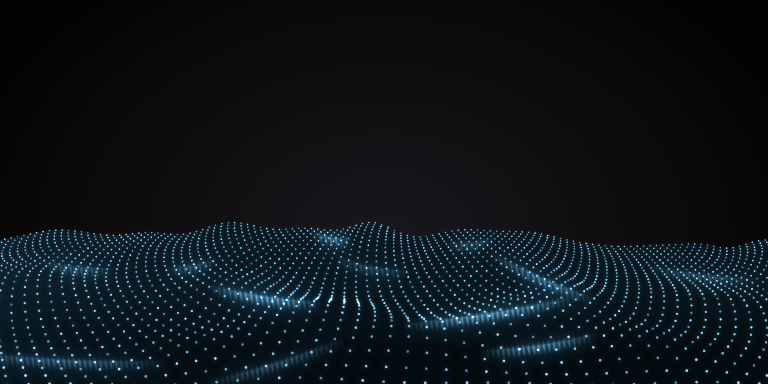
A Shadertoy shader for this background:

```glsl
// A rolling terrain of glowing dots under a dim, vignetted night sky.
// Rows of dots are walked front to back over a sum of soft hills; nearer
// rows hide farther ones, and hazy filament streaks light the slopes.

// Units: canvas height is 1, x runs from 0 to 2.
const int   ROWS         = 34;
const float NEAR_SPACING = 0.064;   // dot spacing of the nearest row
const float ROW_SHRINK   = 0.960;   // spacing ratio between rows
const float VANISH_Y     = 0.54;    // height of the vanishing line
const float PERSPECTIVE  = 10.0;    // drop below it per unit of spacing
const float HILL_DEPTH   = 0.09;
const float RIDGE_DEPTH  = 0.058;
const float STRAND_PITCH = 0.0135;

const vec3 SKY_GLOW   = vec3(0.090, 0.086, 0.104);
const vec3 SKY_WARM   = vec3(0.056, 0.044, 0.048);
const vec3 SKY_EDGE   = vec3(0.008, 0.007, 0.008);
const vec3 GROUND_FAR = vec3(0.034, 0.082, 0.110);
const vec3 GROUND_LOW = vec3(0.014, 0.040, 0.056);
const vec3 HAZE       = vec3(0.060, 0.155, 0.220);
const vec3 STRAND     = vec3(0.340, 0.540, 0.660);
const vec3 DOT        = vec3(0.620, 0.750, 0.820);

// Hills on the skyline: centre x, base y, height, width
const int HILL_COUNT = 10;
const vec4 HILLS[HILL_COUNT] = vec4[HILL_COUNT](
    vec4(0.15, 0.36, 0.025, 0.12), vec4(0.39, 0.36, 0.020, 0.08),
    vec4(0.60, 0.36, 0.050, 0.11), vec4(0.80, 0.36, 0.026, 0.09),
    vec4(0.97, 0.36, 0.048, 0.08), vec4(1.20, 0.36, 0.027, 0.10),
    vec4(1.37, 0.36, 0.016, 0.09), vec4(1.60, 0.36, -0.012, 0.12),
    vec4(1.78, 0.34, -0.008, 0.10), vec4(1.90, 0.36, -0.022, 0.06));

// Slanted ridges closer by: centre x, base y, height, width; then slant
const int RIDGE_COUNT = 8;
const vec4 RIDGES[RIDGE_COUNT] = vec4[RIDGE_COUNT](
    vec4(0.64, 0.20, 0.038, 0.18), vec4(0.78, 0.12, 0.060, 0.28),
    vec4(1.02, 0.07, 0.062, 0.33), vec4(1.62, 0.08, 0.042, 0.35),
    vec4(1.40, 0.16, 0.045, 0.20), vec4(1.42, 0.25, 0.034, 0.14),
    vec4(0.10, 0.24, 0.032, 0.20), vec4(1.85, 0.19, 0.026, 0.22));
const float SLANTS[RIDGE_COUNT] = float[RIDGE_COUNT](
    -0.12, 0.14, 0.09, -0.03, 0.12, -0.40, -0.05, -0.05);

// Lit streaks: start and end points; then strength
const int STREAK_COUNT = 12;
const vec4 STREAKS[STREAK_COUNT] = vec4[STREAK_COUNT](
    vec4(0.54, 0.250, 0.84, 0.205), vec4(1.05, 0.148, 1.50, 0.220),
    vec4(1.28, 0.332, 1.55, 0.215), vec4(1.25, 0.078, 1.56, 0.124),
    vec4(-0.10, 0.075, 0.44, 0.050), vec4(0.81, 0.390, 0.92, 0.372),
    vec4(0.11, 0.312, 0.30, 0.294), vec4(0.43, 0.297, 0.57, 0.319),
    vec4(0.87, 0.322, 1.07, 0.286), vec4(0.53, -0.005, 0.90, 0.112),
    vec4(1.68, 0.302, 1.98, 0.266), vec4(1.16, 0.360, 1.29, 0.373));
const float STRENGTHS[STREAK_COUNT] = float[STREAK_COUNT](
    1.0, 1.0, 0.75, 0.85, 0.6, 0.7, 0.45, 0.45, 0.4, 0.5, 0.4, 0.4);

float hash(vec2 p) {
    return fract(sin(dot(p, vec2(127.1, 311.7))) * 43758.5);
}

float bump(vec2 q) { return exp(-dot(q, q)); }

// Screen height of the terrain at x for a row whose flat height is base
float surface(float x, float base) {
    float y = base + 0.004 * sin(11.0 * x + 31.0 * base);
    for (int i = 0; i < HILL_COUNT; i++) {
        vec4 h = HILLS[i];
        y += h.z * bump(vec2((x - h.x) / h.w, (base - h.y) / HILL_DEPTH));
    }
    for (int i = 0; i < RIDGE_COUNT; i++) {
        vec4 r = RIDGES[i];
        float dx = x - r.x;
        y += r.z * bump(vec2(dx / r.w, (base - r.y - SLANTS[i] * dx) / RIDGE_DEPTH));
    }
    return y;
}

vec3 sky(vec2 p) {
    float d = length((p - vec2(1.0, 0.38)) * vec2(0.8, 1.1));
    vec3 color = mix(SKY_GLOW, SKY_WARM, smoothstep(0.0, 0.62, d));
    return mix(color, SKY_EDGE, smoothstep(0.48, 1.05, d));
}

// Soft haze with fine upright strands and a thin crest along each streak
vec3 streakLight(vec2 p) {
    vec3 light = vec3(0.0);
    float wave = 0.5 + 0.5 * cos(6.2832 * (p.x + 0.15 * p.y) / STRAND_PITCH);
    for (int i = 0; i < STREAK_COUNT; i++) {
        vec4 s = STREAKS[i];
        float t = clamp((p.x - s.x) / (s.z - s.x), 0.0, 1.0);
        float fade = sin(3.14159 * t);
        float dy = p.y - mix(s.y, s.w, t) + 0.008 * fade;
        float core = bump(vec2(dy / 0.012, 0.0)) * (0.3 + 0.7 * wave * wave);
        float crest = bump(vec2((dy - 0.006) / 0.004, 0.0));
        float halo = bump(vec2(dy / 0.036, 0.0));
        light += STRENGTHS[i] * fade * (STRAND * (0.85 * core + 0.25 * crest) + HAZE * 0.55 * halo);
    }
    return light;
}

void mainImage(out vec4 fragColor, in vec2 fragCoord) {
    float px = 1.0 / iResolution.y;
    vec2 p = vec2(fragCoord.x / iResolution.x * 2.0, fragCoord.y * px);

    // Dot rows, nearest first, with a running horizon for hiding
    float horizon = -1.0, spacing = NEAR_SPACING;
    vec3 dots = vec3(0.0);
    for (int i = 0; i < ROWS; i++) {
        float base = VANISH_Y - PERSPECTIVE * spacing;
        float start = 1.0 + 0.02 * sin(16.0 * base);
        float column = round((p.x - start) / spacing);
        float x = start + column * spacing;
        float d = length(p - vec2(x, surface(x, base)));
        float radius = 0.0010 + 0.046 * spacing;
        float shine = 0.5 + 0.5 * hash(vec2(column, float(i)));
        float visible = smoothstep(-2.0 * px, 0.0, p.y - horizon);
        float disc = 1.0 - smoothstep(radius - 0.5 * px, radius + 0.6 * px, d);
        dots += visible * shine * (DOT * disc + HAZE * 0.4 * bump(vec2(d / (2.6 * radius), 0.0)));
        horizon = max(horizon, surface(p.x, base));
        spacing *= ROW_SHRINK;
    }

    // Ground body: darker low in the centre, bluer toward the left
    vec3 ground = mix(GROUND_LOW, GROUND_FAR, smoothstep(0.05, 0.28, p.y));
    ground += HAZE * 0.25 * exp(-2.5 * p.x);
    ground += streakLight(p);
    float cover = 1.0 - smoothstep(-px, px, p.y - horizon);
    fragColor = vec4(min(mix(sky(p), ground, cover) + dots, 1.0), 1.0);
}
```
